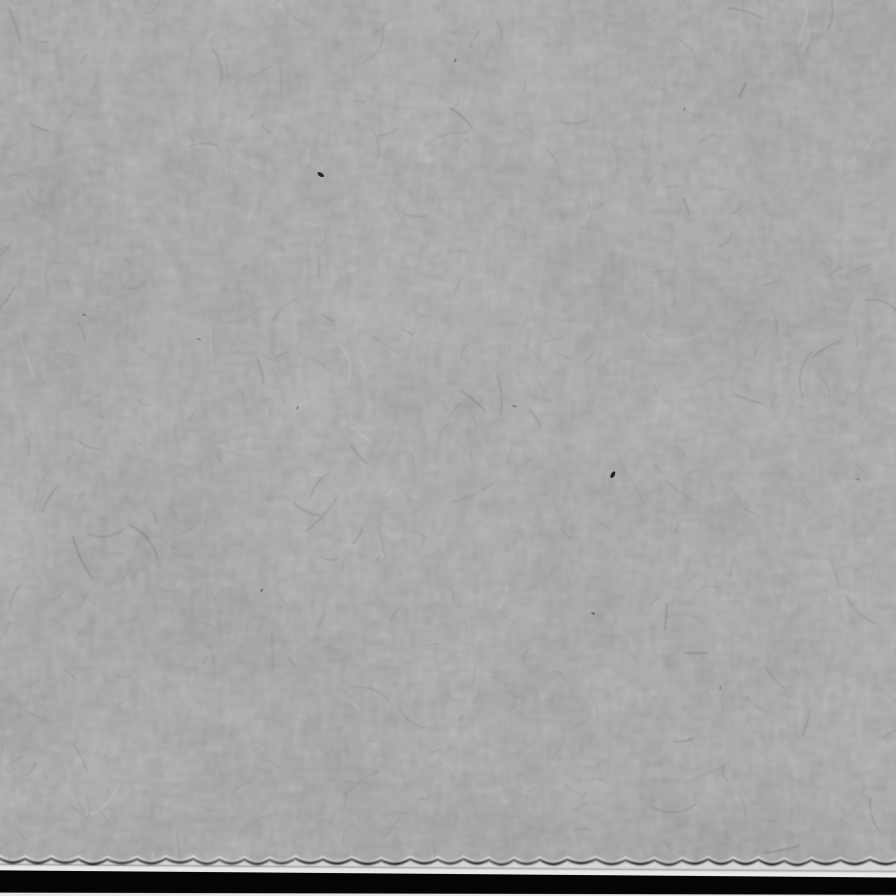
This texture is drawn by a WebGL 1 fragment shader. Its source:

```glsl
precision highp float;
// A grey sheet of fibrous paper with a scalloped lower edge over a black strip.
// Layered cellular noise gives mottling and grain, hashed curved segments give
// fibres, a short loop scatters specks, and distance bands build the edge.

uniform vec2 u_resolution;

const float PI = 3.14159;
const float PAPER = 0.669;
const float INK = 0.015;
const float WHITE = 0.91;

float hash(vec2 p) {
  vec3 q = fract(vec3(p.xyx) * vec3(0.1031, 0.1030, 0.0973));
  q += dot(q, q.yzx + 33.33);
  return fract((q.x + q.y) * q.z);
}

vec2 hash2(vec2 p) {
  return vec2(hash(p), hash(p + 71.7));
}

// Cellular noise: soft blobs of random sign around jittered cell points.
float blobNoise(vec2 p) {
  vec2 cell = floor(p);
  float sum = 0.0;
  for (int j = -1; j <= 1; j++) {
    for (int i = -1; i <= 1; i++) {
      vec2 id = cell + vec2(float(i), float(j));
      vec2 d = p - id - hash2(id);
      float fall = max(0.0, 1.0 - dot(d, d));
      sum += (2.0 * hash(id + 19.3) - 1.0) * fall * fall;
    }
  }
  return sum;
}

vec2 rotate(vec2 p, float angle) {
  float c = cos(angle), s = sin(angle);
  return vec2(c * p.x + s * p.y, c * p.y - s * p.x);
}

// One bent fibre per cell; few are strong, and some are lighter than the sheet.
float fibres(vec2 p, float halfWidth) {
  vec2 cell = floor(p);
  float sum = 0.0;
  for (int j = -1; j <= 1; j++) {
    for (int i = -1; i <= 1; i++) {
      vec2 id = cell + vec2(float(i), float(j));
      vec2 q = rotate(p - id - hash2(id), PI * hash(id + 5.1));
      float halfLength = mix(0.12, 0.5, hash(id + 8.7));
      q.y += (hash(id + 13.9) - 0.5) * 1.6 * q.x * q.x;
      float d = length(vec2(max(abs(q.x) - halfLength, 0.0), q.y));
      float strength = pow(hash(id + 27.2), 3.0);
      float tone = hash(id + 41.6) < 0.25 ? 0.6 : -1.0;
      sum += tone * strength * (1.0 - smoothstep(0.0, halfWidth, d));
    }
  }
  return sum;
}

// Dark specks: two large ones, then ever smaller and fainter ones.
float specks(vec2 p, float px) {
  float cover = 0.0;
  for (int k = 0; k < 12; k++) {
    float n = float(k);
    vec2 spot = fract(vec2(0.358, 0.806) + vec2(0.326, 0.606) * n * n);
    spot.y = mix(0.12, 0.97, spot.y);
    float size = k < 2 ? 0.0032 : 0.0019;
    vec2 q = rotate(p - spot, 2.6 + 1.6 * n) * vec2(0.8, 1.5);
    float dark = k < 2 ? 0.78 : 0.45 / (1.0 + 0.15 * n);
    cover = max(cover, dark * (1.0 - smoothstep(size - px, size + px, length(q))));
  }
  return cover;
}

float paperTone(vec2 p) {
  float mottle = 0.010 * blobNoise(p * 5.0 + 3.0) + 0.012 * blobNoise(p * 15.0);
  float grain = 0.010 * blobNoise(p * 55.0) + 0.014 * blobNoise(p * 140.0);
  float weave = 0.010 * blobNoise(p * vec2(55.0, 190.0))
              + 0.010 * blobNoise(p * vec2(190.0, 55.0) + 9.0);
  float threads = 0.065 * fibres(p * 20.0, 0.055) + 0.04 * fibres(p * 42.0 + 7.0, 0.10);
  float hem = 0.014 * (1.0 - smoothstep(0.085, 0.105, p.y));
  return PAPER + 0.006 * (0.5 - p.x) + mottle + grain + weave + threads - hem;
}

// Soft line profile around zero.
float line(float d, float halfWidth) {
  return exp(-d * d / (halfWidth * halfWidth));
}

// Scalloped crease, pale strip and black bar, from top to bottom.
float addEdge(float tone, vec2 p, float px) {
  float wobble = 0.0005 * sin(p.x * 41.0) + 0.0004 * sin(p.x * 97.0 + 1.0);
  float phase = p.x * 33.0 + 0.12 * sin(p.x * 23.0);
  float arc = abs(sin(PI * phase));
  float d = p.y - (0.0412 - 0.0015 * p.x + wobble - 0.0045 * arc);
  float depth = mix(0.25, 0.42, arc) * (0.85 + 0.3 * hash(vec2(floor(phase), 2.0)));

  float strip = mix(0.70, 0.84, smoothstep(0.0, 0.004, -d));
  tone = mix(strip, tone, smoothstep(-px, px, d));
  tone += 0.16 * line(d - 0.0032, 0.0016) * (1.0 - 0.6 * arc);
  tone -= depth * line(d, 0.0016);

  float barTop = 0.0286 - 0.0080 * p.x;
  float above = p.y - barTop;
  tone = mix(WHITE, tone, smoothstep(0.003, 0.007, above));
  tone -= 0.16 * line(above - 0.0068, 0.0012);
  tone = mix(INK, tone, smoothstep(-px, px, above));
  float barBottom = 0.0038 - 0.0025 * p.x;
  return mix(WHITE, tone, smoothstep(-px, px, p.y - barBottom));
}

void main() {
  vec2 p = gl_FragCoord.xy / u_resolution.y;
  float px = 0.7 / u_resolution.y;
  float tone = paperTone(p) * (1.0 - specks(p, px));
  gl_FragColor = vec4(vec3(addEdge(tone, p, px)), 1.0);
}
```
